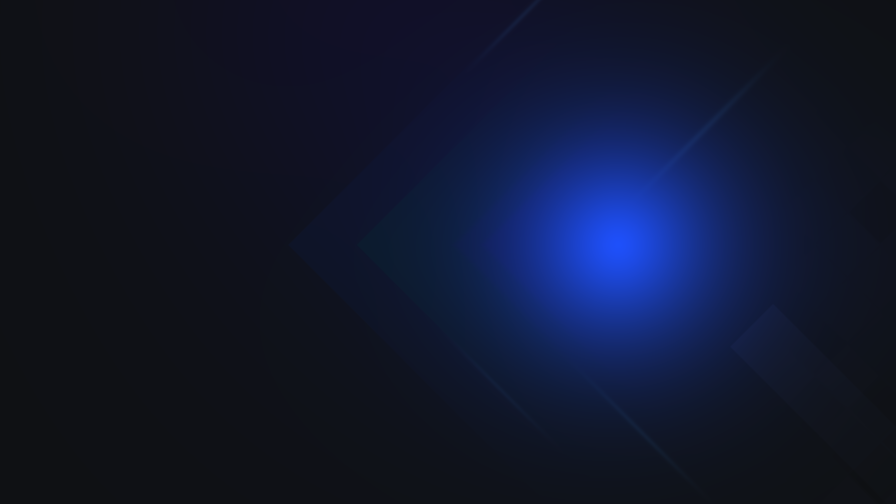
This background is drawn by a Shadertoy shader. Its source:

```glsl
// A blue glow on a near-black ground, crossed by faint nested chevrons.
// Chevrons, thin streaks and tiles share diagonal axes centred on the glow;
// lengths are in units of the canvas height.

const vec2 GLOW_CENTRE = vec2(1.227, 0.514);
const vec3 GROUND = vec3(0.060, 0.067, 0.078);
const vec3 GLOW_BLUE = vec3(0.060, 0.235, 0.815);
const vec3 VIOLET_HAZE = vec3(0.007, -0.006, 0.060);
const vec3 BLUE_HAZE = vec3(-0.004, 0.004, 0.038);
const vec3 OUTER_TINT = vec3(-0.003, 0.010, 0.038);
const vec3 TEAL_TINT = vec3(-0.010, 0.026, 0.010);
const vec3 INNER_TINT = vec3(0.006, -0.006, 0.022);
const vec3 STREAK_TINT = vec3(0.018, 0.050, 0.075);
const vec3 PANEL_TINT = vec3(0.014, 0.018, 0.036);

// Sine-free hash of a grid cell.
float hash(vec2 cell) {
    vec3 h = fract(vec3(cell.xyx) * 0.1031);
    h += dot(h, h.yzx + 33.33);
    return fract((h.x + h.y) * h.z);
}

// Soft elliptical spot, 1 at its centre.
float haze(vec2 p, vec2 centre, vec2 size) {
    vec2 d = (p - centre) / size;
    return exp(-dot(d, d));
}

// Smooth step at an edge, with the given softness.
float edge(float d, float softness) {
    return smoothstep(-softness, softness, d);
}

// Interior of a left-pointing chevron, fading away from its tip.
float chevron(vec2 q, float tip, float reach, float softness) {
    float d = q.x - abs(q.y) - tip;
    float fade = exp(-q.y * q.y / (reach * reach));
    return edge(d, softness) * fade * exp(-max(q.x - tip, 0.0) * 1.4);
}

// Thin tapered line: x runs along it, y across it.
float streak(vec2 s, float halfLength, float width) {
    float taper = 1.0 - smoothstep(0.0, halfLength, abs(s.x));
    return taper * exp(-s.y * s.y / (width * width));
}

// Faint square tiles of random brightness, centred on zero.
float tiles(vec2 diagonal, float size, float softness) {
    vec2 g = diagonal / size;
    vec2 inset = 0.5 - abs(fract(g) - 0.5);
    float inside = edge(min(inset.x, inset.y) * size - softness, softness);
    return (hash(floor(g) + 17.0) - 0.5) * inside;
}

void mainImage(out vec4 fragColor, in vec2 fragCoord) {
    vec2 p = fragCoord / iResolution.y;
    float soft = 1.5 / iResolution.y;
    vec2 q = p - GLOW_CENTRE;
    vec2 diagonal = vec2(q.x - q.y, q.x + q.y); // down-right, up-right

    // Ground and broad hazes
    vec3 colour = GROUND;
    colour += VIOLET_HAZE * haze(p, vec2(0.78, 1.00), vec2(0.50, 0.42));
    colour += BLUE_HAZE * haze(p, vec2(0.98, 0.54), vec2(0.58, 0.50));

    // Nested chevrons
    colour += OUTER_TINT * chevron(q, -0.655, 0.36, soft);
    colour += TEAL_TINT * chevron(q, -0.519, 0.26, soft);
    colour += INNER_TINT * chevron(q, -0.326, 0.24, 0.012);
    colour += INNER_TINT * chevron(q, -0.270, 0.22, 0.012);

    // Central glow
    colour += GLOW_BLUE * exp(-11.2 * pow(length(q), 1.5));

    // Streaks on the rising and falling diagonals
    float lines = 0.9 * streak(diagonal.yx - vec2(0.27, -0.645), 0.26, 0.007);
    lines += 0.8 * streak(diagonal.yx - vec2(0.42, -0.058), 0.34, 0.009);
    lines += 0.5 * streak(diagonal - vec2(0.05, -0.521), 0.28, 0.006);
    lines += 0.7 * streak(diagonal - vec2(0.42, -0.326), 0.32, 0.007);
    colour += STREAK_TINT * lines;

    // Lower-right panel and dim tiles by the right side
    float panel = edge(diagonal.x - 0.424, soft)
        * edge(diagonal.y - 0.020, soft) * edge(0.190 - diagonal.y, soft);
    colour += PANEL_TINT * panel * exp(-2.2 * max(diagonal.x - 0.424, 0.0));
    float rightSide = smoothstep(1.50, 1.74, p.x) * smoothstep(0.85, 0.50, p.y);
    colour += 0.6 * PANEL_TINT * rightSide * tiles(diagonal, 0.13, soft);

    fragColor = vec4(clamp(colour, 0.0, 1.0), 1.0);
}
```
